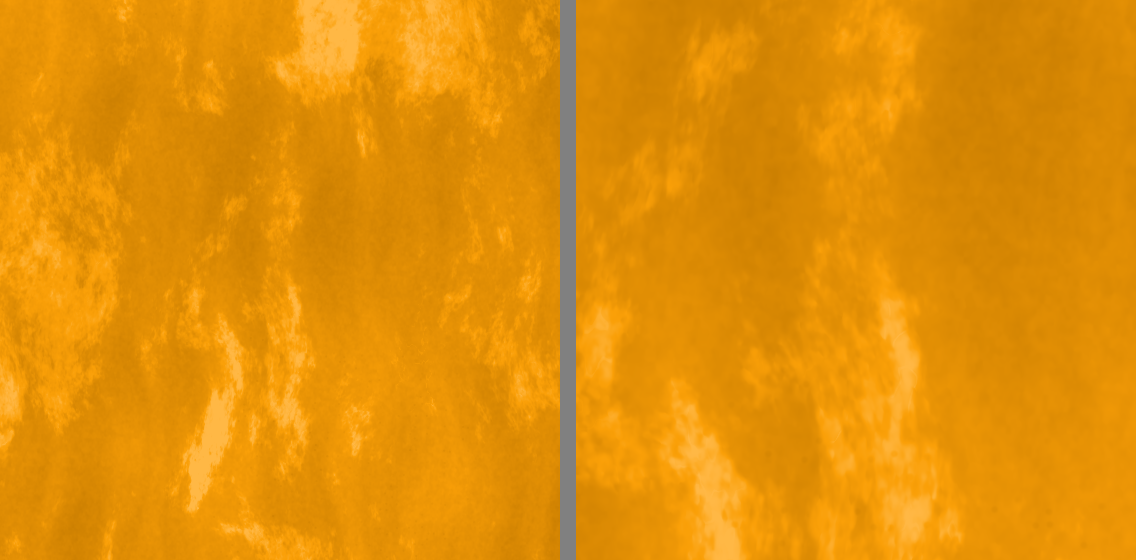
Left: the whole. Right: its middle third, enlarged.
Reproduce this texture procedurally as a WebGL 1 fragment shader.

```glsl
precision highp float;
// Weathered orange plaster: soft stains, vertical drips and ragged worn patches.
// Soft cellular noise is layered into one tone value, which a colour ramp
// turns from deep ochre through orange to pale apricot.

uniform vec2 u_resolution;

#define BASE_TONE 0.42
#define STAIN_DEPTH 0.95
#define STREAK_DEPTH 0.75
#define PATCH_LIFT 0.66
#define PATCH_START 0.02
#define PATCH_FULL 0.30
#define GRAIN_DEPTH 0.28
#define FLAKE_LIFT 0.30
#define PIT_DEPTH 0.16
#define OCHRE vec3(0.80, 0.50, 0.005)
#define ORANGE vec3(0.98, 0.625, 0.03)
#define APRICOT vec3(1.0, 0.72, 0.27)

// Two random offsets and one random value per cell
vec3 hash3(vec2 cell) {
  vec3 h = fract(cell.xyx * vec3(0.1031, 0.1030, 0.0973));
  h += dot(h, h.yzx + 33.33);
  return fract((h.xxy + h.yzz) * h.zyx);
}

// Cellular noise whose cell values blend smoothly into each other
float softCells(vec2 p) {
  vec2 cell = floor(p);
  vec2 local = p - cell;
  float total = 0.0005;
  float weightSum = 0.001;
  for (int y = -1; y <= 1; y++) {
    for (int x = -1; x <= 1; x++) {
      vec2 neighbour = vec2(float(x), float(y));
      vec3 h = hash3(cell + neighbour);
      vec2 d = neighbour + 0.15 + 0.7 * h.xy - local;
      float w = max(0.0, 1.3 - dot(d, d));
      w *= w * w;
      total += w * h.z;
      weightSum += w;
    }
  }
  return total / weightSum;
}

// Layered noise centred on zero; gain sets the roughness
float layers(vec2 p, float octaves, float gain) {
  float sum = 0.0;
  float norm = 0.0;
  float amp = 1.0;
  for (int i = 0; i < 6; i++) {
    if (float(i) >= octaves) break;
    sum += amp * (softCells(p) - 0.5);
    norm += amp;
    amp *= gain;
    p = mat2(1.98, 0.22, -0.22, 1.98) * p + 19.7;
  }
  return sum / norm;
}

// Soft elliptical spot
float spot(vec2 p, vec2 centre, vec2 radius) {
  vec2 d = (p - centre) / radius;
  return exp(-dot(d, d));
}

// Sparse small dark pits, one candidate per cell
float pits(vec2 p) {
  vec2 cell = floor(p);
  vec3 h = hash3(cell + 71.0);
  float dist = length(p - cell - 0.3 - 0.4 * h.xy);
  return (1.0 - smoothstep(0.08, 0.28, dist)) * step(0.86, h.z);
}

void main() {
  vec2 uv = gl_FragCoord.xy / u_resolution;
  vec2 p = uv + 0.012 * sin(uv.yx * vec2(17.0, 13.0) + 2.0 * sin(uv * 9.0));

  // Broad stains and vertical drips
  float stain = layers(p * vec2(3.4, 2.5) + 17.0, 4.0, 0.5);
  float streak = layers(p * vec2(17.0, 3.2) + 43.0, 3.0, 0.5);

  // Worn patches with ragged, slightly upright edges
  float coarse = layers(p * vec2(5.0, 3.6) + 5.0, 5.0, 0.55);
  float rough = layers(p * vec2(24.0, 14.0) + 91.0, 5.0, 0.75);
  float pale = spot(uv, vec2(0.67, 0.96), vec2(0.15, 0.13));
  float wear = 1.2 * coarse + 0.95 * rough + 0.25 * streak + 0.42 * pale;
  float worn = smoothstep(PATCH_START, PATCH_FULL, wear);

  // Thin flaking outlines, densest in one upright trail
  float contour = abs(layers(uv * vec2(62.0, 34.0) + 7.0, 3.0, 0.55));
  float trail = spot(uv, vec2(0.75, 0.34), vec2(0.045, 0.15));
  float flakes = (1.0 - smoothstep(0.008, 0.035, contour))
               * smoothstep(0.0, 0.16, rough + 0.1 * trail)
               * (0.3 * worn + 0.8 * trail);

  // Fine surface texture
  float grain = layers(uv * vec2(150.0, 120.0) + 3.0, 2.0, 0.7);

  float tone = BASE_TONE + STAIN_DEPTH * stain + STREAK_DEPTH * streak;
  tone += PATCH_LIFT * worn + 0.32 * smoothstep(0.27, 0.58, wear);
  tone += GRAIN_DEPTH * grain + 0.25 * rough + FLAKE_LIFT * flakes;
  tone += 0.24 * spot(uv, vec2(0.25, 0.17), vec2(0.22, 0.12));
  tone -= 0.40 * spot(uv, vec2(1.0), vec2(0.13, 0.10));
  tone -= PIT_DEPTH * pits(uv * 95.0) * smoothstep(-0.1, 0.2, coarse + stain);

  vec3 colour = mix(OCHRE, ORANGE, clamp(tone, -0.5, 1.0));
  colour = mix(colour, APRICOT, smoothstep(0.98, 1.5, tone));
  gl_FragColor = vec4(clamp(colour, 0.0, 1.0), 1.0);
}
```
